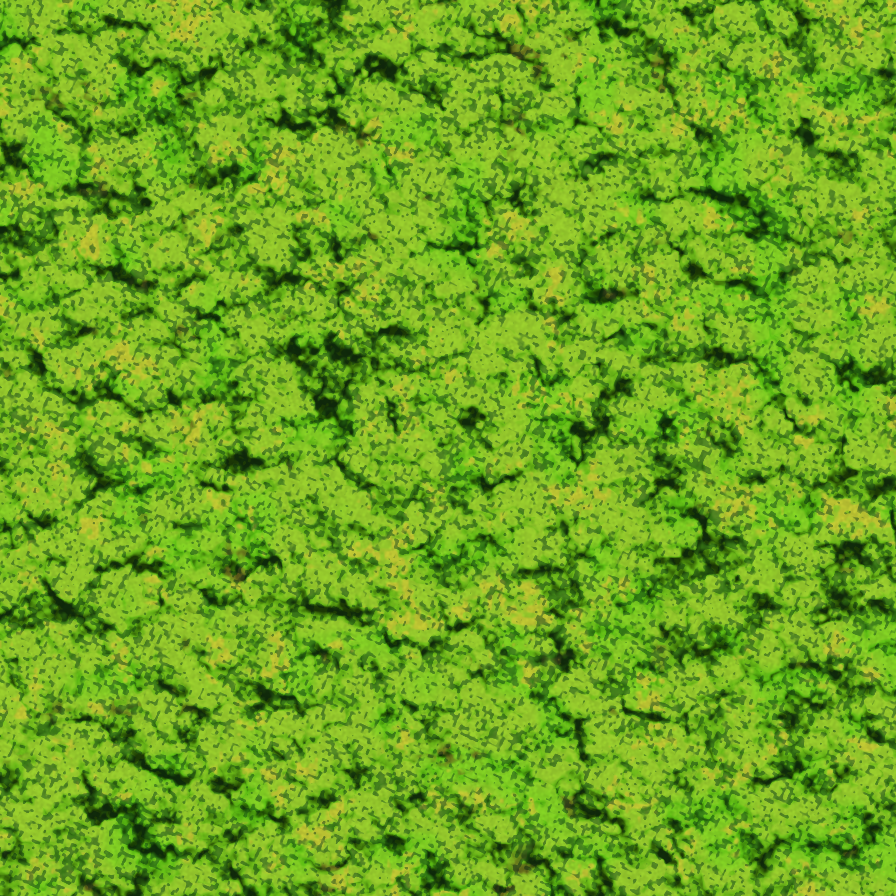
Give the GLSL for this texture, as a WebGL 2 fragment shader.

```glsl
#version 300 es
precision highp float;

uniform vec2 u_resolution;
out vec4 fragColor;

// Integer hash giving two values in 0..1 for each lattice cell
vec2 hash2(vec2 cell) {
    uvec2 v = uvec2(ivec2(cell) + 4096) * 1664525u + 1013904223u;
    v.x += v.y * 1664525u;
    v.y += v.x * 1664525u;
    v ^= v >> 16u;
    v.x += v.y * 1664525u;
    v.y += v.x * 1664525u;
    v ^= v >> 16u;
    return vec2(v & 65535u) / 65535.0;
}

float valueNoise(vec2 p) {
    vec2 cell = floor(p);
    vec2 f = fract(p);
    f = f * f * (3.0 - 2.0 * f);
    float low = mix(hash2(cell).x, hash2(cell + vec2(1, 0)).x, f.x);
    float high = mix(hash2(cell + vec2(0, 1)).x, hash2(cell + 1.0).x, f.x);
    return mix(low, high, f.y);
}

// Tallest of the rounded tufts scattered around p
float tufts(vec2 p) {
    vec2 cell = floor(p);
    float tallest = 0.0;
    for (int y = -1; y <= 1; y++) {
        for (int x = -1; x <= 1; x++) {
            vec2 id = cell + vec2(x, y);
            vec2 size = hash2(id + 371.0);
            vec2 d = (p - id - hash2(id)) / mix(0.55, 0.95, size.x);
            tallest = max(tallest, (1.0 - dot(d, d)) * mix(0.65, 1.0, size.y));
        }
    }
    return tallest;
}

// Cushions carrying small buds, with ragged outlines
float mossHeight(vec2 p) {
    vec2 ragged = vec2(valueNoise(p * 110.0), valueNoise(p * 110.0 + 53.0)) - 0.5;
    vec2 bent = vec2(valueNoise(p * 27.0 + 17.0), valueNoise(p * 27.0 + 91.0)) - 0.5;
    vec2 q = p + ragged * 0.013 + bent * 0.016;
    return 0.6 * tufts(q * vec2(19.0, 22.0)) + 0.4 * tufts(q * 43.0 + 7.3);
}

void main() {
    vec2 p = gl_FragCoord.xy / u_resolution.y;

    // Light from above: undersides and gaps fall into shade
    float height = mossHeight(p);
    float slope = height - mossHeight(p + vec2(0.003, 0.008));
    float fine = valueNoise(p * 180.0);
    float broad = valueNoise(p * 9.0 + 31.0);
    float tone = 0.61 + 0.72 * (height - 0.6) + 0.55 * slope;
    tone += 0.22 * (fine - 0.5) + 0.06 * (broad - 0.5);

    // Shade ramp from deep gaps to lit cushions
    vec3 color = mix(vec3(0.11, 0.22, 0.02), vec3(0.22, 0.42, 0.03), smoothstep(0.08, 0.27, tone));
    color = mix(color, vec3(0.41, 0.71, 0.09), smoothstep(0.21, 0.44, tone));
    color = mix(color, vec3(0.58, 0.78, 0.17), smoothstep(0.38, 0.66, tone));

    // Patches of fresher green and of yellow tips
    float fresh = smoothstep(0.55, 0.85, valueNoise(p * 21.0 + 61.0));
    color = mix(color, color * vec3(0.78, 1.03, 0.68), fresh * 0.65);
    float tips = valueNoise(p * 29.0 + 13.0) * 0.6 + valueNoise(p * 150.0 + 5.0) * 0.4;
    float yellow = smoothstep(0.62, 0.78, tips) * smoothstep(0.42, 0.65, tone);
    color = mix(color, vec3(0.76, 0.76, 0.20), yellow * 0.85);

    // Sparse brown litter in the hollows
    float litter = smoothstep(0.80, 0.92, valueNoise(p * 19.0 + 207.0));
    litter *= smoothstep(0.40, 0.65, valueNoise(p * 130.0 + 83.0)) * (1.0 - smoothstep(0.35, 0.65, tone));
    color = mix(color, vec3(0.50, 0.42, 0.15), litter * 0.6);

    // Fine dark grain on a turned lattice, gathering on the shaded flanks
    vec2 turned = mat2(0.91, 0.42, -0.42, 0.91) * p;
    float grain = valueNoise(turned * 265.0 + 140.0);
    float cover = 0.67 + 0.5 * (tone - 0.6) - 0.22 * (valueNoise(p * 38.0 + 3.0) - 0.5);
    float speck = smoothstep(cover - 0.12, cover + 0.12, grain);
    color = mix(color, color * vec3(0.50, 0.60, 0.62) + vec3(0.0, 0.02, 0.03), speck * 0.9);
    color *= 0.94 + 0.12 * valueNoise(turned * 330.0 + 9.0);

    fragColor = vec4(color, 1.0);
}
```
